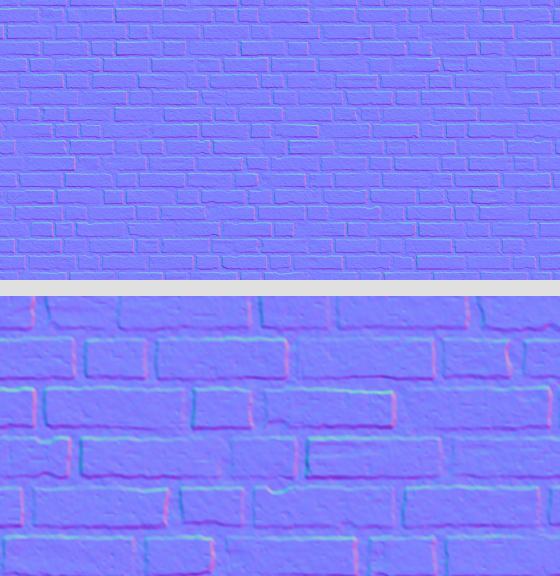
Top, the full canvas; bottom, a detail of the centre.
Reproduce this texture map procedurally as a WebGL 1 fragment shader.

```glsl
precision highp float;

uniform vec2 u_resolution;

// Layout, in units of the canvas height (the canvas is 2 by 1)
const float ROWS = 17.0;
const float UNITS = 23.0;          // half-brick units across
const float GROUP = 5.0;           // two long bricks and one short
const float ROW_SHIFT = 0.44;
const float ROW_H = 1.0 / ROWS;
const float UNIT_W = 2.0 / UNITS;

// Relief
const float JOINT = 0.0014;        // half width of the mortar
const float CORNER = 0.008;
const float BEVEL = 0.0062;
const float DEPTH = 0.0023;
const float EDGE_WEAR = 0.0026;
const float BRICK_GRAIN = 0.00030;
const float MORTAR_GRAIN = 0.0009;
const float TILT = 0.03;
const float SAMPLE_STEP = 0.0016;
const float BLUE_LOSS = 0.11;      // dulling of blue on slopes

float hash(vec2 p) {
  return fract(sin(dot(p, vec2(127.1, 311.7))) * 43758.5453);
}

float noise(vec2 p) {
  vec2 i = floor(p);
  vec2 f = fract(p);
  f = f * f * (3.0 - 2.0 * f);
  float low = mix(hash(i), hash(i + vec2(1.0, 0.0)), f.x);
  float high = mix(hash(i + vec2(0.0, 1.0)), hash(i + 1.0), f.x);
  return mix(low, high, f.y);
}

float roundedBox(vec2 p, vec2 halfSize, float radius) {
  vec2 q = abs(p) - halfSize + radius;
  return length(max(q, 0.0)) + min(max(q.x, q.y), 0.0) - radius;
}

// Left end and length of the brick at position u along a row, in units
vec2 brickSpan(float u, float row) {
  float group = floor(u / GROUP);
  float start = group * GROUP;
  float local = u - start;
  float choices = start + GROUP > UNITS ? 2.0 : 3.0;
  float shortAt = 2.0 * floor(hash(vec2(group + 3.0, row * 1.7)) * choices);
  if (local < shortAt) return vec2(start + 2.0 * floor(local / 2.0), 2.0);
  if (local < shortAt + 1.0) return vec2(start + shortAt, 1.0);
  float after = shortAt + 1.0;
  return vec2(start + after + 2.0 * floor((local - after) / 2.0), 2.0);
}

float wallHeight(vec2 p) {
  // Uneven courses
  vec2 bent = p + 0.0030 * (vec2(noise(p * 27.0), noise(p * 19.0 + 40.0)) - 0.5);
  float y = bent.y * ROWS + ROW_SHIFT;
  float row = mod(floor(y), ROWS);

  // Half-bond offset, irregular from row to row
  float phase = mix(0.78, 0.25, mod(row, 2.0)) + 0.16 * (hash(vec2(row, 5.0)) - 0.5);
  float turn = floor(hash(vec2(row, 9.0)) * UNITS);
  float u = bent.x / UNIT_W - phase + turn;
  u = mod(u + 0.2 * noise(vec2(bent.x / UNIT_W, row * 7.0)), UNITS);

  vec2 span = brickSpan(u, row);
  vec2 id = vec2(span.x, row);
  vec2 q = vec2((u - span.x - 0.5 * span.y) * UNIT_W, (fract(y) - 0.5) * ROW_H);
  vec2 inset = JOINT + 0.0014 * vec2(hash(id + 11.0), hash(id + 23.0));
  vec2 halfSize = 0.5 * vec2(span.y * UNIT_W, ROW_H) - inset;

  // Ragged edges and a few broken corners
  float d = roundedBox(q, halfSize, CORNER);
  d += EDGE_WEAR * noise(p * 115.0);
  d += 0.005 * smoothstep(0.78, 0.97, noise(p * 25.0 + 8.0));
  float face = 1.0 - smoothstep(-BEVEL, 0.0, d);

  // Face level, tilt, grain and shallow scars
  float level = DEPTH * mix(0.75, 1.2, hash(id + 31.0));
  vec2 slope = TILT * (vec2(hash(id + 47.0), hash(id + 53.0)) - 0.5);
  float fine = noise(p * 235.0);
  float coarse = noise(p * vec2(95.0, 115.0));
  float swell = noise(p * vec2(26.0, 34.0) + 21.0);
  float pits = smoothstep(0.74, 0.96, noise(p * vec2(115.0, 140.0) + 17.0));
  float scar = smoothstep(0.80, 0.95, noise(p * vec2(17.0, 31.0) + 60.0));
  float brick = level + dot(q, slope) + BRICK_GRAIN * (fine + 1.5 * coarse + 2.0 * swell);
  brick -= 0.0004 * pits + 0.0008 * scar;

  // Mortar rises unevenly, softening the joints here and there
  float fill = 0.4 * DEPTH * noise(p * 31.0 + 70.0);
  float mortar = fill + MORTAR_GRAIN * (0.5 * fine + noise(p * 105.0 + 30.0));
  return mix(mortar, brick, face);
}

void main() {
  vec2 p = gl_FragCoord.xy / u_resolution * vec2(2.0, 1.0);
  vec2 e = vec2(SAMPLE_STEP, 0.0);

  // Surface slope to tangent-space normal
  vec2 rise = vec2(wallHeight(p + e.xy) - wallHeight(p - e.xy),
                   wallHeight(p + e.yx) - wallHeight(p - e.yx)) / (2.0 * SAMPLE_STEP);
  vec3 normal = normalize(vec3(-rise, 1.0));
  vec3 color = 0.5 + 0.5 * normal;
  color.b -= BLUE_LOSS * min(length(rise), 1.0) + 0.004;
  gl_FragColor = vec4(color, 1.0);
}
```
